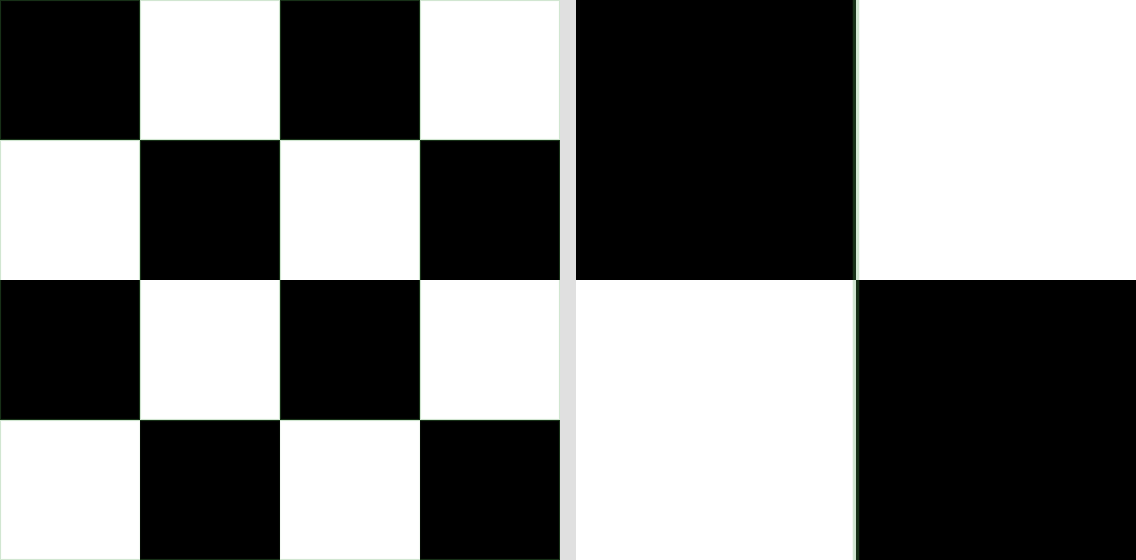
Left, the full canvas; right, a detail of the centre.
Write a WebGL 1 fragment shader that draws this pattern.

```glsl
precision highp float;
// Black and white checkerboard with hairline green seams of uneven strength.

uniform vec2 u_resolution;

#define CELLS 4.0
#define SEAM_WIDTH 0.00195
#define BLACK vec3(0.0)
#define WHITE vec3(1.0)
#define SEAM_ON_BLACK vec3(0.09, 0.19, 0.09)
#define SEAM_ON_WHITE vec3(0.82, 0.90, 0.82)
#define MIDDLE_SEAM 0.0
#define LOWEST_ROW_SEAM 0.25

// Signed distance to the nearest cell border, positive in even cells.
vec2 borderDistance(vec2 uv) {
  vec2 cell = uv * CELLS;
  vec2 side = 1.0 - 2.0 * mod(floor(cell), 2.0);
  vec2 within = fract(cell);
  return side * min(within, 1.0 - within) / CELLS;
}

// Strength of the vertical (x) and horizontal (y) seams near this point.
vec2 seamStrength(vec2 uv) {
  vec2 border = mod(floor(uv * CELLS + 0.5), CELLS);
  float inLowestRow = 1.0 - step(1.0, uv.y * CELLS);
  float inner = step(0.5, border.x);
  float vertical = mix(1.0, LOWEST_ROW_SEAM, inLowestRow * inner);
  float horizontal = border.y == floor(CELLS * 0.5) ? MIDDLE_SEAM : 1.0;
  return vec2(vertical, horizontal);
}

void main() {
  vec2 uv = gl_FragCoord.xy / u_resolution;
  vec2 pixel = 1.0 / u_resolution;
  vec2 dist = borderDistance(uv);

  // Checker: the product of two smoothed square waves.
  vec2 wave = clamp(2.0 * dist / pixel, -1.0, 1.0);
  float white = 0.5 + 0.5 * wave.x * wave.y;

  // Seams: thin strips just inside every cell border.
  vec2 cover = clamp((SEAM_WIDTH - abs(dist)) / pixel + 0.5, 0.0, 1.0);
  cover *= min(vec2(1.0), SEAM_WIDTH / pixel) * seamStrength(uv);
  float seam = max(cover.x, cover.y);

  vec3 fill = mix(BLACK, WHITE, white);
  vec3 line = mix(SEAM_ON_BLACK, SEAM_ON_WHITE, white);
  gl_FragColor = vec4(mix(fill, line, seam), 1.0);
}
```
